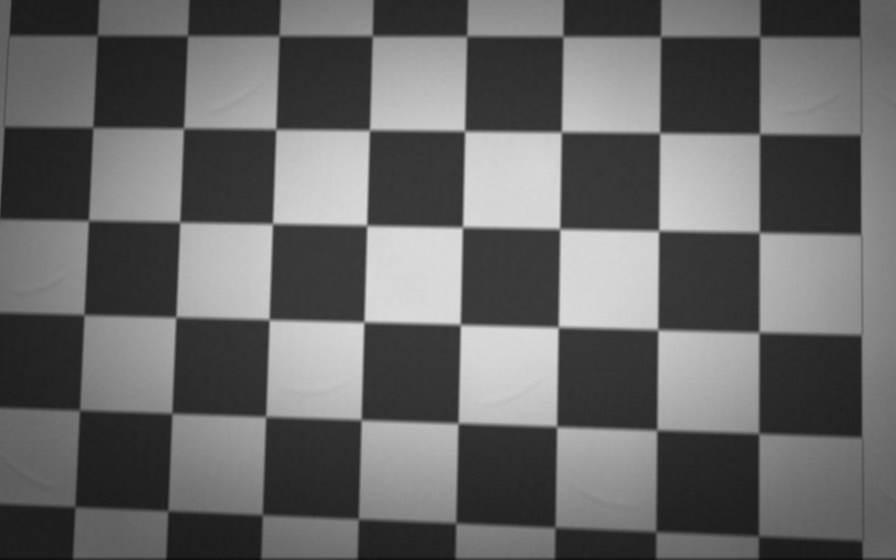
Write a WebGL 1 fragment shader that draws this pattern.

```glsl
precision highp float;
// Draws a softly focused paper checkerboard in perspective under uneven light.
uniform vec2 u_resolution;

float hash(vec2 p) {
  return fract(sin(dot(p, vec2(127.1, 311.7))) * 43758.5453);
}

float valueNoise(vec2 p) {
  vec2 cell = floor(p);
  vec2 f = fract(p);
  f = f * f * (3.0 - 2.0 * f);
  float low = mix(hash(cell), hash(cell + vec2(1.0, 0.0)), f.x);
  float high = mix(hash(cell + vec2(0.0, 1.0)), hash(cell + 1.0), f.x);
  return mix(low, high, f.y);
}

// Inverts the projection of the flat board: canvas point to cell coordinates.
vec2 boardCoords(vec2 p, vec2 origin, vec2 column, vec2 row, vec2 tilt) {
  vec2 a = column - tilt.x * p;
  vec2 b = row - tilt.y * p;
  vec2 d = p - origin;
  float det = a.x * b.y - a.y * b.x;
  return vec2(d.x * b.y - d.y * b.x, a.x * d.y - a.y * d.x) / det;
}

// Alternates between +1 and -1, with soft crossings at whole numbers.
float softSquareWave(float x, float blur) {
  float distanceToEdge = abs(mod(x - 0.5, 2.0) - 1.0) - 0.5;
  return 2.0 * smoothstep(-blur, blur, distanceToEdge) - 1.0;
}

// Ink coverage of the squares, limited to columns first..last.
float checkerInk(vec2 board, vec2 blur, float first, float last) {
  float wave = softSquareWave(board.x, blur.x) * softSquareWave(board.y, blur.y);
  float inside = smoothstep(first - blur.x, first + blur.x, board.x)
               * (1.0 - smoothstep(last - blur.x, last + blur.x, board.x));
  return (0.5 + 0.5 * wave) * inside;
}

// A faint curved fold, present in only a few cells.
float crease(vec2 board) {
  vec2 id = floor(board);
  vec2 q = fract(board) - 0.5;
  float present = step(0.72, hash(id + 7.3));
  float slope = mix(-0.5, 0.5, hash(id + 2.1));
  float bend = q.y - 0.25 - slope * q.x + 0.7 * q.x * q.x;
  float fade = 1.0 - smoothstep(0.15, 0.42, abs(q.x));
  float fold = exp(-bend * bend * 900.0) - 0.6 * exp(-pow(bend + 0.06, 2.0) * 400.0);
  return present * fade * fold;
}

// Falloff from the bright middle (0) to the dim corners (1).
float lightFalloff(vec2 uv, vec2 center) {
  return smoothstep(0.25, 1.36, length((uv - center) * 2.0));
}

void main() {
  vec2 uv = gl_FragCoord.xy / u_resolution;
  vec2 fromTop = vec2(uv.x * u_resolution.x / u_resolution.y, 1.0 - uv.y);

  // Board placement in canvas heights, measured from the upper left.
  vec2 board = boardCoords(fromTop, vec2(0.1745, 0.0640), vec2(0.1585, -0.0002),
                           vec2(-0.0088, 0.1628), vec2(-0.00775, -0.00616));
  float pixel = 1.0 / (0.165 * u_resolution.y);
  vec2 blur = max(vec2(0.025, 0.038), vec2(0.8 * pixel));
  float ink = checkerInk(board, blur, -1.0, 8.0);

  // Paper and ink dim together toward the corners.
  float falloff = lightFalloff(uv, vec2(0.53, 0.54));
  float paperTone = mix(0.84, 0.37, falloff);
  float inkTone = mix(0.225, 0.115, falloff);

  // Uneven paper, slight ink differences between squares, and folds.
  paperTone += 0.018 * (valueNoise(board * 2.3) - 0.5) - 0.022 * crease(board);
  inkTone += 0.012 * (hash(floor(board)) - 0.5);
  float tone = mix(paperTone, inkTone, ink);

  // Fine grain and the dim lower border.
  tone += 0.016 * (valueNoise(fromTop * 210.0) - 0.5);
  tone *= mix(0.55, 1.0, smoothstep(0.0, 0.007, uv.y));
  gl_FragColor = vec4(vec3(tone), 1.0);
}
```
